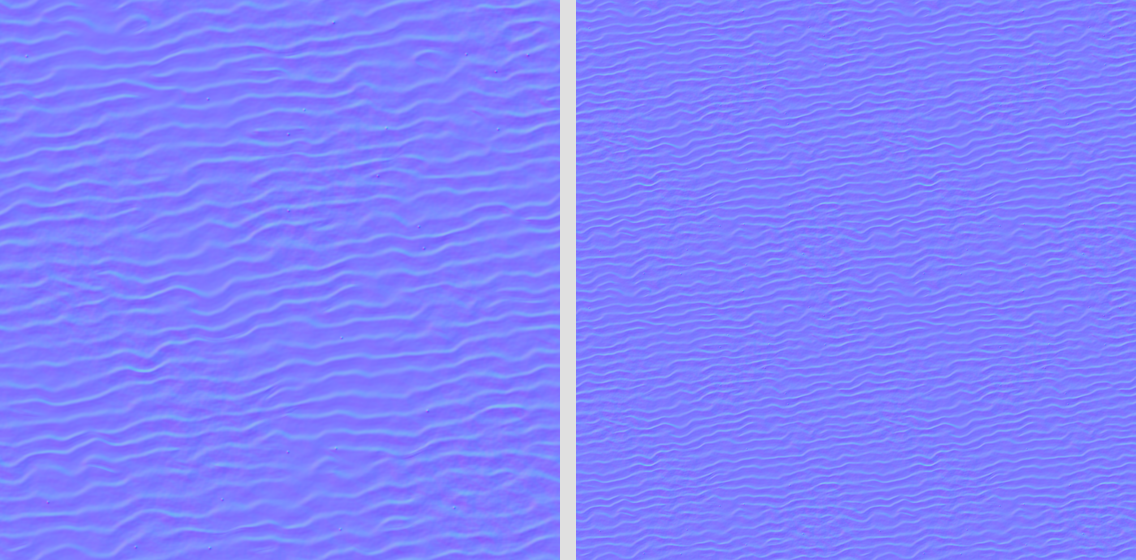
Left: one tile. Right: repeated 2 by 2.
Give the GLSL for this texture map, as a WebGL 2 fragment shader.

```glsl
#version 300 es
precision highp float;
// Tiling normal map of wind-blown sand ripples.
// A kinked wave train, forked where a complex noise field passes through zero,
// forms a height field with sand grain and pebbles; its slope becomes the colour.

uniform vec2 u_resolution;
out vec4 fragColor;

const float TAU = 6.2831853;
const vec2 RIPPLES = vec2(-4.0, 29.0);     // whole waves across and up the tile
const float RIPPLE_SLOPE = 0.132;          // steepness of the main wave
const vec2 CREST_SHARPNESS = vec2(0.22, 0.07); // second and third harmonics
const float CREST_SKEW = 0.5;              // leans the lit face to one side
const vec2 FORK_CELLS = vec2(9.0, 14.0);   // density of ripple forks
const float FORK_BIAS = 0.45;              // higher means fewer forks
const vec3 WARP = vec3(0.5, 0.36, 0.13);   // coarse to fine bending, in waves
const float CHOP_SLOPE = 0.036;            // small broken ripples
const float GRAIN_SLOPE = 0.018;           // fine sand texture
const float PEBBLE_CELLS = 14.0;
const float PEBBLE_CHANCE = 0.1;
const float PEBBLE_RADIUS = 0.0022;
const float PEBBLE_SLOPE = 0.4;
const float SAMPLE_STEP = 0.0008;          // spacing of the slope samples

float hash(vec2 p) {
    return fract(sin(dot(p, vec2(127.1, 311.7))) * 43758.5453);
}

// Dot product of a random lattice gradient with the offset from that corner.
float cornerValue(vec2 cell, vec2 offset, vec2 period, float seed) {
    float angle = TAU * hash(mod(cell, period) + seed * 17.3);
    return dot(vec2(cos(angle), sin(angle)), offset);
}

// Gradient noise that wraps after one tile, roughly -1 to 1.
float noise(vec2 uv, vec2 period, float seed) {
    vec2 p = uv * period;
    vec2 cell = floor(p);
    vec2 f = p - cell;
    vec2 s = f * f * f * (f * (f * 6.0 - 15.0) + 10.0);
    vec2 right = vec2(1.0, 0.0);
    vec2 up = vec2(0.0, 1.0);
    float low = mix(cornerValue(cell, f, period, seed),
                    cornerValue(cell + right, f - right, period, seed), s.x);
    float high = mix(cornerValue(cell + up, f - up, period, seed),
                     cornerValue(cell + 1.0, f - 1.0, period, seed), s.x);
    return 1.6 * mix(low, high, s.y);
}

// Main ripples: sharp asymmetric waves that kink and fork.
float rippleHeight(vec2 uv) {
    float warp = WARP.x * noise(uv, vec2(3.0), 1.0)
               + WARP.y * noise(uv, vec2(13.0, 8.0), 2.0)
               + WARP.z * noise(uv, vec2(28.0, 18.0), 3.0);
    vec2 fork = vec2(FORK_BIAS + noise(uv, FORK_CELLS, 4.0),
                     noise(uv, FORK_CELLS, 5.0) + 0.0001);
    float phase = TAU * (dot(RIPPLES, uv) + warp) + atan(fork.y, fork.x);
    float strength = smoothstep(0.0, 0.25, length(fork))
                   * (1.05 + 0.35 * noise(uv, vec2(12.0, 16.0), 6.0));
    float wave = sin(phase) + CREST_SHARPNESS.x * sin(2.0 * phase + CREST_SKEW)
               + CREST_SHARPNESS.y * sin(3.0 * phase + 2.0 * CREST_SKEW);
    return -wave * strength * RIPPLE_SLOPE / (TAU * RIPPLES.y);
}

// Broken small ripples and grain, rougher in some patches than in others.
float roughHeight(vec2 uv) {
    float patchiness = clamp(0.9 + 0.8 * noise(uv, vec2(4.0), 7.0), 0.4, 1.6);
    float chop = noise(uv, vec2(26.0, 46.0), 8.0) * CHOP_SLOPE / 46.0;
    float grain = noise(uv, vec2(64.0, 88.0), 9.0) * GRAIN_SLOPE / 88.0
                + noise(uv, vec2(130.0, 150.0), 10.0) * GRAIN_SLOPE / 220.0;
    return patchiness * (chop + grain);
}

// Sparse tiny bumps, at most one in each cell.
float pebbleHeight(vec2 uv) {
    vec2 p = uv * PEBBLE_CELLS;
    vec2 cell = mod(floor(p), PEBBLE_CELLS);
    vec2 centre = 0.2 + 0.6 * vec2(hash(cell + 31.7), hash(cell + 57.1));
    float d = length(fract(p) - centre) / (PEBBLE_CELLS * PEBBLE_RADIUS);
    float present = step(hash(cell + 83.9), PEBBLE_CHANCE);
    return present * PEBBLE_SLOPE * PEBBLE_RADIUS * exp(-d * d);
}

float sandHeight(vec2 uv) {
    return rippleHeight(uv) + roughHeight(uv) + pebbleHeight(uv);
}

void main() {
    vec2 uv = gl_FragCoord.xy / u_resolution;

    // Central differences give the slope of the sand.
    vec2 dx = vec2(SAMPLE_STEP, 0.0);
    vec2 dy = dx.yx;
    vec2 slope = vec2(sandHeight(uv + dx) - sandHeight(uv - dx),
                      sandHeight(uv + dy) - sandHeight(uv - dy)) / (2.0 * SAMPLE_STEP);

    // Red follows the rise to the right, green the fall upward.
    vec3 normal = normalize(vec3(slope.x, -slope.y, 1.0));
    fragColor = vec4(0.5 + 0.5 * normal, 1.0);
}
```
